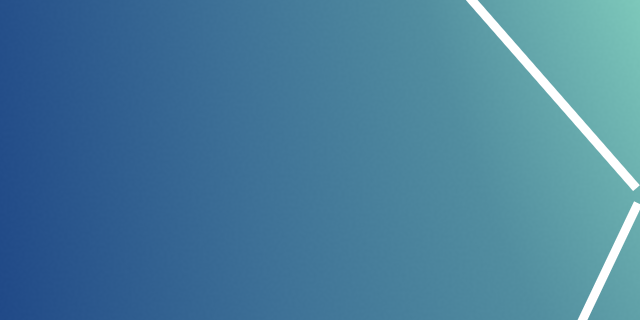
Give the GLSL for this background, as a WebGL 2 fragment shader.

```glsl
#version 300 es
precision highp float;

uniform vec2 u_resolution;
out vec4 fragColor;

// Colour ramp, from the left edge to the upper right corner
const vec3 DEEP_BLUE  = vec3(0.125, 0.285, 0.53);
const vec3 STEEL_BLUE = vec3(0.24, 0.44, 0.59);
const vec3 TEAL       = vec3(0.32, 0.555, 0.625);
const vec3 MINT       = vec3(0.49, 0.785, 0.73);
const vec3 BAR_COLOR  = vec3(1.0);
const vec4 RAMP_STOPS = vec4(-0.07, 0.333, 0.66, 1.0);

// Slant of the ramp, growing towards the right
const float SLANT_LEFT = 0.065;
const float SLANT_GAIN = 0.165;

// Bars, in units of the canvas height
const vec2 UPPER_START = vec2(1.46, 1.016);
const vec2 UPPER_END   = vec2(1.989, 0.412);
const vec2 LOWER_START = vec2(1.994, 0.365);
const vec2 LOWER_END   = vec2(1.806, -0.03);
const float BAR_HALF_WIDTH = 0.0139;

// Faint grain
const float GRAIN_SCALE  = 90.0;
const float GRAIN_AMOUNT = 0.008;

vec2 hashGradient(vec2 cell) {
    vec3 q = fract(cell.xyx * vec3(0.1031, 0.1030, 0.0973));
    q += dot(q, q.yzx + 33.33);
    float angle = 6.28318 * fract((q.x + q.y) * q.z);
    return vec2(cos(angle), sin(angle));
}

float gradientNoise(vec2 p) {
    vec2 i = floor(p);
    vec2 f = p - i;
    vec2 u = f * f * f * (f * (f * 6.0 - 15.0) + 10.0);
    vec2 e = vec2(1.0, 0.0);
    float a = dot(hashGradient(i), f);
    float b = dot(hashGradient(i + e.xy), f - e.xy);
    float c = dot(hashGradient(i + e.yx), f - e.yx);
    float d = dot(hashGradient(i + e.xx), f - e.xx);
    return mix(mix(a, b, u.x), mix(c, d, u.x), u.y);
}

vec3 ramp(float t) {
    vec3 w = clamp((t - RAMP_STOPS.xyz) / (RAMP_STOPS.yzw - RAMP_STOPS.xyz), 0.0, 1.0);
    vec3 color = mix(DEEP_BLUE, STEEL_BLUE, w.x);
    color = mix(color, TEAL, w.y);
    return mix(color, MINT, w.z);
}

// Signed distance to a square-ended bar
float barDistance(vec2 p, vec2 a, vec2 b) {
    vec2 axis = normalize(b - a);
    vec2 q = p - 0.5 * (a + b);
    vec2 local = vec2(dot(q, axis), dot(q, vec2(-axis.y, axis.x)));
    vec2 d = abs(local) - vec2(0.5 * distance(a, b), BAR_HALF_WIDTH);
    return length(max(d, 0.0)) + min(max(d.x, d.y), 0.0);
}

void main() {
    vec2 uv = gl_FragCoord.xy / u_resolution;
    vec2 p = gl_FragCoord.xy / u_resolution.y;
    float pixel = 1.0 / u_resolution.y;

    // Slanted gradient with grain
    float slant = SLANT_LEFT + SLANT_GAIN * uv.x * uv.x;
    vec3 color = ramp(uv.x - slant * (1.0 - uv.y));
    color += GRAIN_AMOUNT * gradientNoise(p * GRAIN_SCALE);

    // Bars
    float d = min(barDistance(p, UPPER_START, UPPER_END),
                  barDistance(p, LOWER_START, LOWER_END));
    color = mix(color, BAR_COLOR, clamp(0.5 - d / pixel, 0.0, 1.0));

    fragColor = vec4(color, 1.0);
}
```
